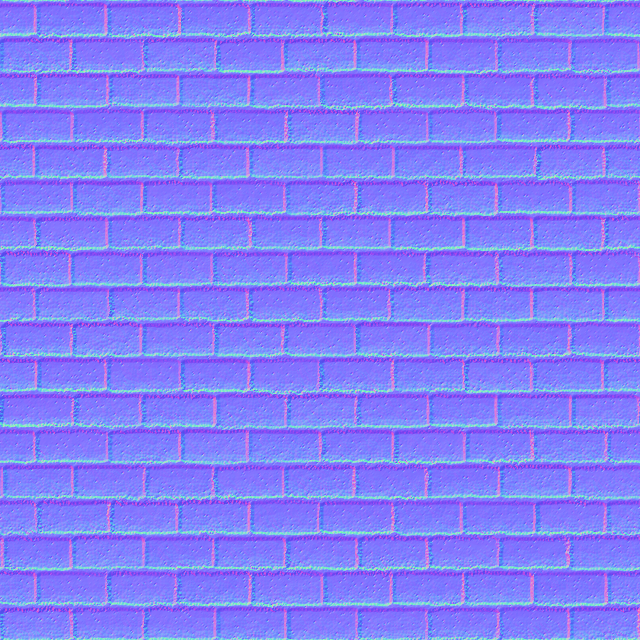
Give the GLSL for this texture map, as a Shadertoy shader.

```glsl
// Tileable tangent-space normal map of a worn brick wall, 9 bricks by 18 courses.

const float TAU = 6.2831853;

vec3 hash3(vec2 p) {
    vec3 q = fract(vec3(p.xyx) * vec3(0.1031, 0.1030, 0.0973));
    q += dot(q, q.yxz + 33.33);
    return fract((q.xxy + q.yzz) * q.zyx);
}

// Wrapping cellular noise: x = distance to nearest seed, y = that seed's random value
vec2 cellular(vec2 p, vec2 period) {
    vec2 cell = floor(p), local = p - cell;
    vec2 nearest = vec2(8.0, 0.0);
    for (int j = -1; j <= 1; j++)
    for (int i = -1; i <= 1; i++) {
        vec2 o = vec2(i, j);
        vec3 seed = hash3(mod(cell + o, period) + 7.0);
        float d = length(o + 0.1 + 0.8 * seed.xy - local);
        if (d < nearest.x) nearest = vec2(d, seed.z);
    }
    return nearest;
}

// Sideways shift of the vertical joint that starts a brick
float jointShift(float id, float row) {
    return 0.06 * (hash3(vec2(mod(id, 9.0), row) + 40.0).x - 0.5);
}

// Wall height, measured in course heights
float wallHeight(vec2 uv) {
    // Ragged joints, rougher in some patches than in others
    float patchy = 0.5 + 0.5 * sin(TAU * (3.0 * uv.x + 2.0 * uv.y) + 2.0 * sin(TAU * (5.0 * uv.y - 4.0 * uv.x)));
    float grain = cellular(uv * 200.0, vec2(200.0)).x - 0.45;
    vec2 lump = cellular(uv * 52.0, vec2(52.0)) - 0.45;
    float sway = sin(TAU * (7.0 * uv.x + 3.0 * uv.y)) + sin(TAU * (11.0 * uv.x - 5.0 * uv.y));
    vec2 p = uv * vec2(9.0, 18.0) + vec2(-0.02, 0.06);
    p += vec2(0.4, 1.0) * (grain * mix(0.03, 0.08, patchy) + lump.x * mix(0.02, 0.08, patchy));
    p.y += 0.005 * sway;

    // Running bond with uneven brick lengths
    float course = floor(p.y), row = mod(course, 18.0);
    float x = p.x + 0.5 * mod(row, 2.0);
    float id = floor(x);
    id += step(id + 1.0 + jointShift(id + 1.0, row), x) - step(x, id + jointShift(id, row));
    float left = 2.0 * (x - id - jointShift(id, row));
    float right = 2.0 * (id + 1.0 + jointShift(id + 1.0, row) - x);
    vec3 brick = hash3(vec2(mod(id, 9.0), row) + 3.0);
    vec3 cut = hash3(vec2(mod(id, 9.0), row) + 70.0);

    // Every brick sits a little higher, lower or askew; corners are rounded
    float y = p.y - course;
    float corner = 0.05 * (exp(-14.0 * left) + exp(-14.0 * right));
    float lower = y - 0.05 * cut.x - 0.02 * (cut.z - 0.5) * left - corner;
    float upper = 1.0 - y - 0.03 * cut.y - corner;

    // Crisp bed joints with a faint lower bevel; shallower, thin end joints
    float bed = 0.78 * smoothstep(0.0, 0.085, lower) + 0.22 * smoothstep(0.0, 0.3, lower);
    bed *= smoothstep(0.0, 0.13, upper);
    float ends = smoothstep(0.0, 0.12, left) * smoothstep(0.0, 0.09, right);
    float body = bed * mix(0.45, 1.0, ends);
    float face = 0.065 + 0.04 * brick.z + 0.12 * y * (1.0 - y);
    face += dot(brick.xy - 0.5, vec2(0.05 * (left - 1.0), 0.09 * (y - 0.5)));

    // Small slanted pits and crumbs on the surface
    vec2 slant = vec2(uv.x - uv.y, uv.x + uv.y) * vec2(140.0, 80.0);
    vec2 crumb = cellular(slant, vec2(140.0, 80.0));
    float speck = smoothstep(0.4, 0.0, crumb.x) * (pow(crumb.y, 4.0) - 0.1);
    return body * face + 0.024 * speck + 0.016 * lump.x + 0.008 * grain;
}

void mainImage(out vec4 fragColor, in vec2 fragCoord) {
    vec2 uv = fragCoord / iResolution.xy;

    // Slope by central differences over a fixed fraction of the canvas
    vec2 e = vec2(0.0009, 0.0);
    vec2 slope = vec2(wallHeight(uv + e.xy) - wallHeight(uv - e.xy),
                      wallHeight(uv + e.yx) - wallHeight(uv - e.yx)) / (2.0 * e.x * 18.0);

    // Green points down the wall; upper and left edges are softened
    vec2 tilt = vec2(-slope.x, slope.y);
    tilt = max(tilt, 0.0) + min(tilt, 0.0) / (1.0 - 1.3 * min(tilt, 0.0));
    vec3 normal = normalize(vec3(tilt + vec2(0.01, -0.03), 1.0));
    fragColor = vec4(normal * 0.5 + 0.5, 1.0);
}
```
